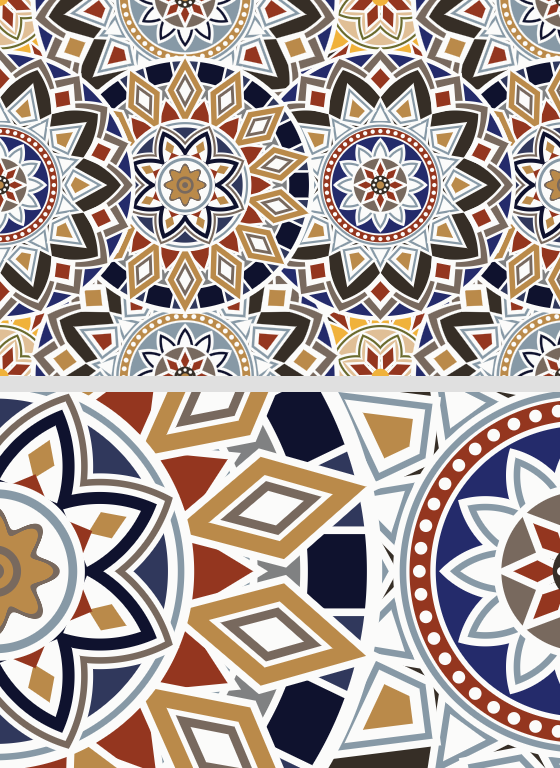
Top: the whole. Bottom: its middle third, enlarged.
Write a Shadertoy shader that draws this pattern.

```glsl
// Overlapping ornamental mandalas in a repeating tile, with white-outlined inlays.
#define VIEW 5.16      // canvas height in drawing units
#define TILE 5.22      // repeat distance
#define LINE 0.035     // white outline width
#define STAR_SCALE 1.14
#define DOTS 44.0

const float PI = 3.14159;
const vec3 WHITE = vec3(.985, .985, .98), TAUPE = vec3(.47, .41, .37);
const vec3 STEEL = vec3(.53, .60, .65), DARK = vec3(.21, .18, .15);
const vec3 NAVY = vec3(.06, .07, .18), SLATE = vec3(.19, .22, .36);
const vec3 BLUE = vec3(.14, .17, .42), GOLD = vec3(.73, .54, .29);
const vec3 RED = vec3(.58, .21, .12), CREAM = vec3(.88, .75, .59);
const vec3 AMBER = vec3(.94, .70, .23), OLIVE = vec3(.42, .42, .18);

struct Palette { vec3 ring, field, trim, gem, square; };

void paint(inout vec3 col, vec3 c, float d) {
    col = mix(col, c, clamp(.5 - d * iResolution.y / VIEW, 0., 1.));
}

// Shape with a white outline around it
void inlay(inout vec3 col, vec3 c, float d) {
    paint(col, WHITE, d - LINE);
    paint(col, c, d);
}

// Folds the plane into one mirrored sector: x runs outward, y across
vec2 fold(vec2 p, float n, float turn) {
    float s = 2. * PI / n;
    float a = mod(atan(p.y, p.x) - turn + .5 * s, s) - .5 * s;
    return length(p) * vec2(cos(a), abs(sin(a)));
}

// Kite from start to tip, widest at mid
float kite(vec2 q, float start, float mid, float tip, float w) {
    float outer = dot(q - vec2(tip, 0), normalize(vec2(w, tip - mid)));
    float inner = dot(q - vec2(start, 0), normalize(vec2(-w, mid - start)));
    return max(outer, inner);
}

// Pointed arch with curved sides
float arch(vec2 q, float base, float tip, float w) {
    float h = tip - base, c = (h * h - w * w) / (2. * w);
    return max(length(q - vec2(base, -c)) - c - w, base - q.x);
}

// Pointed petals around a dotted medallion
void starMandala(inout vec3 col, vec2 p, float n, float turn, Palette pal) {
    float r = length(p);
    vec2 petal = fold(p, n, turn), gap = fold(p, n, turn + PI / n);
    paint(col, WHITE, r - 1.86);
    paint(col, BLUE, r - 1.80);
    inlay(col, TAUPE, kite(gap, .8, 1.4, 1.85, .42));
    inlay(col, TAUPE, arch(petal, .8, 1.82, .50));
    inlay(col, DARK, arch(petal, .8, 1.66, .43));
    paint(col, WHITE, kite(gap, 1.20, 1.46, 1.72, .22));
    paint(col, pal.square, kite(gap, 1.32, 1.46, 1.60, .13));
    // Outlined triangles
    float small = kite(gap, .85, .85, 1.14, .15);
    inlay(col, STEEL, small);
    paint(col, WHITE, small + .03);
    float tri = kite(petal, .88, 1.0, 1.40, .22);
    inlay(col, STEEL, tri);
    paint(col, WHITE, tri + .03);
    paint(col, pal.gem, tri + .08);
    // Dotted ring
    paint(col, WHITE, r - .86);
    paint(col, STEEL, r - .83);
    paint(col, WHITE, r - .80);
    paint(col, pal.ring, r - .785);
    paint(col, WHITE, length(fold(p, DOTS, 0.) - vec2(.74, 0)) - .029);
    paint(col, WHITE, r - .69);
    paint(col, pal.field, r - .665);
    // Medallion
    float leaf = arch(fold(p, 12., turn), .34, .60, .10);
    inlay(col, pal.trim, leaf);
    paint(col, WHITE, leaf + .03);
    paint(col, WHITE, r - .40);
    paint(col, TAUPE, r - .365);
    inlay(col, RED, kite(fold(p, 8., turn), .1, .2, .31, .05));
    paint(col, DARK, r - .13);
    paint(col, WHITE, length(fold(p, 8., 0.) - vec2(.09, 0)) - .02);
    paint(col, GOLD, r - .05);
}

// Gold diamonds around an eight-petal rosette
void diamondMandala(inout vec3 col, vec2 p) {
    float r = length(p);
    vec2 ray = fold(p, 14., PI / 2.), gap = fold(p, 14., PI / 2. + PI / 14.);
    paint(col, WHITE, r - 1.77);
    paint(col, SLATE, r - 1.70);
    inlay(col, NAVY, max(max(gap.y - .17, 1.42 - gap.x), r - 1.70));
    paint(col, WHITE, r - 1.43);
    paint(col, TAUPE * .5 + STEEL * .5, r - 1.395);
    paint(col, WHITE, r - 1.20);
    paint(col, STEEL, r - 1.165);
    inlay(col, RED, kite(gap, .90, .90, 1.18, .17));
    float gem = kite(ray, .84, 1.30, 1.74, .24);
    inlay(col, GOLD, gem);
    paint(col, WHITE, gem + .075);
    paint(col, TAUPE, gem + .10);
    paint(col, WHITE, gem + .14);
    // Rosette
    paint(col, WHITE, r - .91);
    paint(col, STEEL, r - .865);
    paint(col, WHITE, r - .835);
    paint(col, SLATE, r - .79);
    vec2 q = fold(p, 8., PI / 8.);
    float petal = arch(q, .34, .80, .20);
    paint(col, WHITE, petal - .085);
    paint(col, TAUPE, petal - .06);
    paint(col, WHITE, petal - .03);
    paint(col, NAVY, petal);
    paint(col, WHITE, petal + .055);
    paint(col, GOLD, kite(q, .46, .55, .65, .065));
    paint(col, RED, kite(q, .38, .40, .48, .08));
    paint(col, WHITE, r - .41);
    paint(col, STEEL, r - .375);
    paint(col, WHITE, r - .335);
    float star = r - .22 - .045 * cos(8. * atan(p.y, p.x));
    paint(col, TAUPE, star - .03);
    paint(col, GOLD, star);
    paint(col, TAUPE, min(abs(r - .1) - .018, r - .04));
}

// Small warm mandala glimpsed between the others
void warmMandala(inout vec3 col, vec2 p) {
    float r = length(p);
    paint(col, DARK, r - 1.1);
    inlay(col, AMBER, kite(fold(p, 16., 0.), .72, .72, 1.08, .16));
    inlay(col, RED, kite(fold(p, 16., PI / 16.), .78, 1.1, 1.1, .10));
    paint(col, WHITE, r - .75);
    paint(col, OLIVE, r - .72);
    paint(col, WHITE, r - .69);
    paint(col, CREAM, r - .66);
    vec2 q = fold(p, 8., PI / 8.);
    float petal = arch(q, .2, .64, .2);
    inlay(col, OLIVE, petal);
    paint(col, WHITE, petal + .03);
    paint(col, CREAM, petal + .055);
    inlay(col, RED, kite(q, .1, .28, .45, .08));
    paint(col, AMBER, r - .12);
}

// Position relative to the nearest repeat of a centre
vec2 around(vec2 p, vec2 centre) {
    return mod(p - centre + .5 * TILE, TILE) - .5 * TILE;
}

void mainImage(out vec4 fragColor, in vec2 fragCoord) {
    vec2 p = VIEW * fragCoord / iResolution.y;
    vec2 a = around(p, vec2(2.54, 2.62)), b = around(p, vec2(0, 2.62));
    Palette cool = Palette(RED, BLUE, STEEL, GOLD, RED);
    Palette warm = Palette(GOLD, STEEL, NAVY, RED, GOLD);
    vec3 col = WHITE;
    warmMandala(col, around(p, vec2(0, -.02)));
    starMandala(col, around(p, vec2(2.54, -.02)) / STAR_SCALE, 11., PI / 2., warm);
    // Each mandala covers its right-hand neighbour
    if (a.x < 0.) diamondMandala(col, a);
    starMandala(col, b, 10., 0., cool);
    if (a.x >= 0.) diamondMandala(col, a);
    fragColor = vec4(col, 1);
}
```
